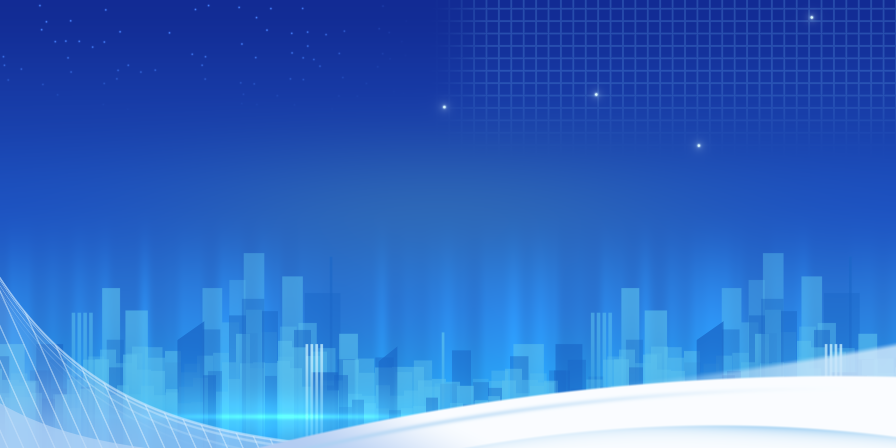
This background is drawn by a WebGL 2 fragment shader. Its source:

```glsl
#version 300 es
precision highp float;

uniform vec2 u_resolution;
out vec4 fragColor;

const float PERIOD = 1.159;
const vec3 LIGHT = vec3(0.36, 0.76, 0.93);
const vec3 DEEP = vec3(0.10, 0.40, 0.78);

float hash(vec2 p) {
    return fract(sin(dot(p, vec2(127.1, 311.7))) * 43758.5453);
}

float bump(float x, float center, float width) {
    float d = (x - center) / width;
    return exp(-d * d);
}

// Antialiased coverage of the area where d is positive.
float cover(float d) {
    return smoothstep(-0.7, 0.7, d * u_resolution.y);
}

vec3 sky(vec2 p) {
    vec3 c = mix(vec3(0.15, 0.58, 0.89), vec3(0.16, 0.46, 0.83), smoothstep(0.08, 0.34, p.y));
    vec3 haze = mix(vec3(0.11, 0.32, 0.76), vec3(0.18, 0.41, 0.72), bump(p.x, 0.98, 0.6));
    c = mix(c, haze, smoothstep(0.28, 0.56, p.y));
    c = mix(c, vec3(0.09, 0.23, 0.65), smoothstep(0.50, 0.82, p.y));
    return mix(c, vec3(0.07, 0.17, 0.58), smoothstep(0.75, 1.0, p.y));
}

// Soft vertical light columns above the roofs.
float columns(vec2 p) {
    float x = p.x * 34.0;
    float n = mix(hash(vec2(floor(x), 3.0)), hash(vec2(floor(x) + 1.0, 3.0)), smoothstep(0.0, 1.0, fract(x)));
    return n * n * smoothstep(0.54, 0.25, p.y);
}

float grid(vec2 p) {
    vec2 d = abs(fract(p / 0.0277 + vec2(0.3, 0.1)) - 0.5) * 0.0277;
    vec2 lines = 1.0 - smoothstep(0.0005, 0.0035, d);
    return max(lines.x, lines.y) * smoothstep(0.95, 1.12, p.x) * smoothstep(0.64, 0.84, p.y);
}

float sparkle(vec2 p, vec2 center) {
    float r = length(p - center);
    return exp(-r * r * 90000.0) + 0.35 * exp(-r * 130.0);
}

// Scattered dust in the upper left.
float dust(vec2 p) {
    vec2 cell = floor(p * 36.0);
    vec2 offset = 0.2 + 0.6 * vec2(hash(cell), hash(cell + 17.0));
    float r = length(fract(p * 36.0) - offset);
    return step(0.72, hash(cell + 5.0)) * exp(-r * r * 160.0) * smoothstep(0.73, 0.95, p.y) * smoothstep(0.95, 0.6, p.x);
}

vec3 tower(vec3 c, vec2 p, float x, float halfWidth, float top, float slant, vec3 tint, float alpha) {
    float roof = top + slant * (p.x - x);
    float mask = cover(halfWidth - abs(p.x - x)) * cover(roof - p.y);
    return mix(c, tint, mask * alpha * mix(0.25, 1.0, smoothstep(0.02, top, p.y)));
}

vec3 skyline(vec3 c, vec2 p) {
    p.x = mod(p.x - 0.15, PERIOD);

    // Tall landmarks behind
    c = tower(c, p, 0.098, 0.020, 0.357, 0.0, LIGHT, 0.60);
    c = tower(c, p, 0.155, 0.025, 0.307, 0.0, LIGHT, 0.60);
    c = tower(c, p, 0.324, 0.022, 0.357, 0.0, LIGHT, 0.45);
    c = tower(c, p, 0.380, 0.018, 0.375, 0.0, LIGHT, 0.30);
    c = tower(c, p, 0.417, 0.023, 0.435, 0.0, LIGHT, 0.42);
    c = tower(c, p, 0.503, 0.023, 0.383, 0.0, LIGHT, 0.50);
    c = tower(c, p, 0.570, 0.040, 0.346, 0.0, DEEP, 0.45);
    c = tower(c, p, 0.589, 0.003, 0.427, 0.0, DEEP, 0.60);
    c = tower(c, p, 0.628, 0.021, 0.255, 0.0, LIGHT, 0.60);
    c = tower(c, p, 0.839, 0.003, 0.258, 0.0, LIGHT, 0.70);
    c = tower(c, p, 1.030, 0.034, 0.232, 0.0, LIGHT, 0.55);

    // Random blocks under a rolling height profile
    for (int i = 0; i < 4; i++) {
        float layer = float(i);
        float count = 27.0 + 5.0 * layer;
        float id = floor(p.x / PERIOD * count);
        float x = (id + 0.5) * PERIOD / count;
        float height = 0.19 + 0.07 * bump(x, 0.12, 0.09) + 0.14 * bump(x, 0.43, 0.14);
        float seed = hash(vec2(id, layer));
        float top = height * (1.08 - 0.16 * layer) * (0.70 + 0.38 * seed);
        vec3 tint = mix(DEEP, LIGHT, step(0.3, hash(vec2(id, layer + 9.0))));
        c = tower(c, p, x, 0.017 + 0.005 * seed, top, 0.0, tint, 0.25 + 0.3 * seed);
    }

    // Dark blocks in front, some with sloping roofs
    c = tower(c, p, 0.276, 0.030, 0.262, 0.7, DEEP, 0.75);
    c = tower(c, p, 0.415, 0.025, 0.333, 0.0, DEEP, 0.45);
    c = tower(c, p, 0.575, 0.030, 0.169, 0.0, DEEP, 0.70);
    c = tower(c, p, 0.716, 0.021, 0.210, 0.8, DEEP, 0.65);
    c = tower(c, p, 1.120, 0.030, 0.232, 0.0, DEEP, 0.65);
    for (int i = 0; i < 4; i++) {
        float k = float(i);
        c = tower(c, p, 0.014 + 0.013 * k, 0.004, 0.302, 0.0, LIGHT, 0.55);
        c = tower(c, p, 0.535 + 0.011 * k, 0.003, 0.232, 0.0, vec3(0.8, 0.95, 1.0), 0.75);
    }
    return c;
}

// Pale mesh sail on the left.
vec3 sail(vec3 c, vec2 p) {
    float d = 0.40 * exp(-3.8 * p.x) - 0.02 - p.y;
    float mask = cover(d);
    c = mix(c, vec3(0.62, 0.77, 0.95), mask * mix(0.22, 0.70, smoothstep(0.22, 0.0, p.y)));
    float across = abs(fract((p.x + 0.45 * p.y) / 0.035) - 0.5) * 0.035;
    float along = abs(fract(d / (0.012 + 0.02 * p.x)) - 0.5) * 0.014;
    c = mix(c, vec3(0.9, 0.96, 1.0), mask * 0.45 * (1.0 - smoothstep(0.0005, 0.003, across)));
    c = mix(c, vec3(0.9, 0.96, 1.0), mask * 0.4 * (1.0 - smoothstep(0.0005, 0.003, along)) * smoothstep(0.06, 0.0, d));
    c = mix(c, vec3(0.85, 0.93, 1.0), 0.6 * (1.0 - smoothstep(0.001, 0.005, abs(d))));
    float corner = 0.13 * exp(-4.5 * p.x) - 0.03 - p.y;
    return mix(c, vec3(0.74, 0.85, 0.97), 0.6 * cover(corner));
}

// White ribbon sweeping to the right, with a translucent veil above it.
vec3 ribbon(vec3 c, vec2 p) {
    float s = p.x - 1.3;
    float veil = 0.135 + 0.1 * s + 0.06 * s * s - p.y;
    c = mix(c, vec3(0.80, 0.90, 0.98), smoothstep(-0.004, 0.012, veil) * smoothstep(1.25, 1.95, p.x) * 0.85);
    float d = 0.161 - 0.0957 * (p.x - 1.87) * (p.x - 1.87) - p.y;
    vec3 body = mix(vec3(0.70, 0.80, 0.95), vec3(0.98, 0.99, 1.0), smoothstep(0.65, 1.15, p.x + 2.0 * p.y));
    body = mix(body, vec3(0.66, 0.82, 0.95), 0.55 * bump(d, 0.029, 0.006) * smoothstep(1.95, 0.9, p.x));
    float fold = 0.05 - 0.16 * (p.x - 1.6) * (p.x - 1.6) - p.y;
    float shade = smoothstep(-0.004, 0.004, fold) * exp(-max(fold, 0.0) * 70.0);
    body = mix(body, vec3(0.48, 0.74, 0.93), shade * (0.25 + 0.45 * bump(p.x, 1.75, 0.25)));
    return mix(c, body, smoothstep(-0.003, 0.004, d));
}

void main() {
    vec2 p = gl_FragCoord.xy / u_resolution.y;
    vec3 c = sky(p);
    c += vec3(0.02, 0.12, 0.14) * columns(p);
    c = mix(c, vec3(0.36, 0.62, 0.90), 0.28 * grid(p));
    c += vec3(0.2, 0.32, 0.4) * dust(p);
    float stars = sparkle(p, vec2(1.812, 0.961)) + sparkle(p, vec2(1.331, 0.789))
        + sparkle(p, vec2(0.992, 0.761)) + sparkle(p, vec2(1.56, 0.675));
    c = mix(c, vec3(0.85, 0.97, 1.0), min(stars, 1.0));
    c = skyline(c, p);

    // Cyan light along the ground
    c += vec3(0.12, 0.32, 0.22) * bump(p.x, 0.65, 0.28) * (0.5 * bump(p.y, 0.07, 0.05) + 0.6 * bump(p.y, 0.07, 0.006));
    c = sail(c, p);
    c = ribbon(c, p);
    fragColor = vec4(clamp(c, 0.0, 1.0), 1.0);
}
```
